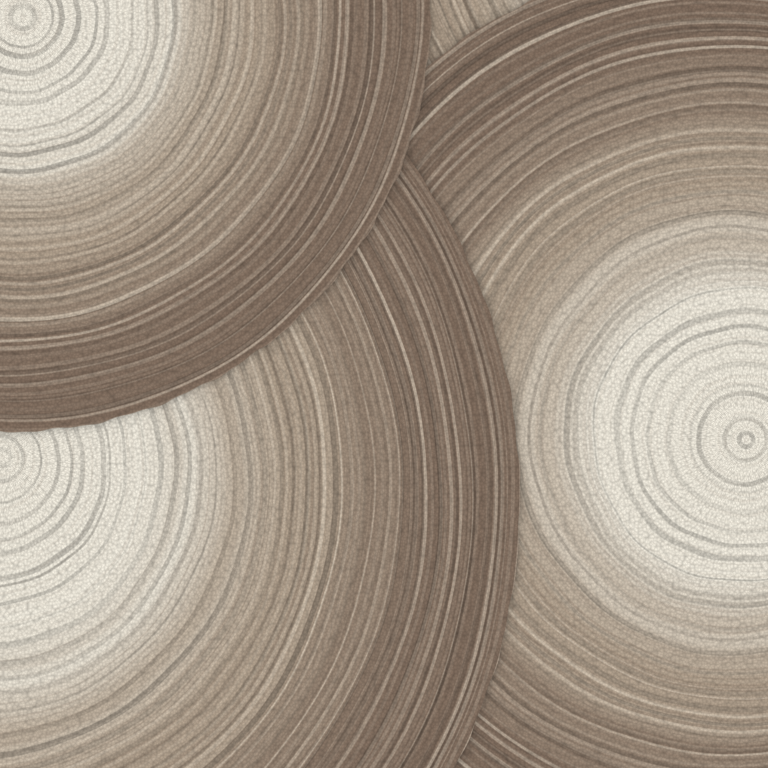
A WebGL 1 fragment shader for this texture:

```glsl
precision highp float;
// Overlapping discs of wood-like growth rings, pale at the heart and brown at the rim.
uniform vec2 u_resolution;

const vec3 PALE = vec3(0.88, 0.86, 0.81);
const vec3 TAN = vec3(0.65, 0.59, 0.52);
const vec3 BROWN = vec3(0.475, 0.405, 0.35);
const vec3 CREAM = vec3(0.80, 0.75, 0.68);
const vec3 UMBER = vec3(0.40, 0.33, 0.28);

float hash(vec2 p) {
  return fract(sin(dot(p, vec2(127.1, 311.7))) * 43758.5);
}

// Distance to the nearest jittered cell point.
float cellular(vec2 p) {
  vec2 cell = floor(p);
  float nearest = 2.0;
  for (int y = -1; y <= 1; y++) {
    for (int x = -1; x <= 1; x++) {
      vec2 id = cell + vec2(float(x), float(y));
      vec2 point = id + vec2(hash(id), hash(id + 37.3));
      nearest = min(nearest, length(p - point));
    }
  }
  return nearest;
}

// Irregular ring lines: one jittered line per radial cell, fading along the arc.
float ringLines(float radius, float angle, float count, float width, float seed, float pixel) {
  float r = radius * count;
  float cell = floor(r);
  float soft = max(pixel * count, 0.06);
  float ink = 0.0;
  for (int i = -1; i <= 1; i++) {
    float id = cell + float(i);
    float center = id + 0.5 + 0.7 * (hash(vec2(id, seed)) - 0.5);
    float halfWidth = width * (0.4 + hash(vec2(id, seed + 5.0)));
    float strength = 0.35 + 0.65 * hash(vec2(id, seed + 9.0));
    strength *= 0.8 + 0.2 * sin(angle * 3.0 + id * 7.0);
    float line = 1.0 - smoothstep(halfWidth - soft, halfWidth + soft, abs(r - center));
    ink = max(ink, line * strength);
  }
  return ink;
}

// Radius about a center that drifts from the heart to the rim center.
float driftRadius(vec2 p, vec2 heart, vec2 rimCenter, float rim) {
  float r = length(p - heart);
  for (int i = 0; i < 3; i++) {
    r = length(p - mix(heart, rimCenter, min(r / rim, 1.2)));
  }
  return r;
}

vec3 woodColor(float radius, float angle, float rim, float seed, float pixel) {
  float t = radius / rim;
  float wobble = 0.0016 * sin(angle * 5.0 + radius * 23.0 + seed)
               + 0.0009 * sin(angle * 13.0 - radius * 41.0 + seed * 2.0);
  float r = radius + wobble * smoothstep(0.0, 0.3, t);

  // Base tone with slow radial bands
  float band = t + 0.025 * sin(r * 67.0 + seed) + 0.015 * sin(r * 151.0 + seed * 3.0);
  vec3 color = mix(PALE, TAN, smoothstep(0.26, 0.57, band));
  color = mix(color, BROWN, smoothstep(0.54, 0.88, band));

  // Grooves and pale ridges
  float groove = ringLines(r, angle, 46.0, 0.13, seed, pixel);
  float fineGroove = ringLines(r, angle, 105.0, 0.20, seed + 20.0, pixel);
  float ridge = ringLines(r, angle, 44.0, 0.10, seed + 40.0, pixel);
  float fineRidge = ringLines(r, angle, 90.0, 0.18, seed + 60.0, pixel);
  float outer = smoothstep(0.2, 0.65, t);
  color = mix(color, color * 0.74, groove * 0.85);
  color = mix(color, UMBER, fineGroove * mix(0.10, 0.27, outer));
  color = mix(color, CREAM, fineRidge * 0.28 * outer);
  color = mix(color, CREAM, ridge * 0.75 * outer);

  // Short fibres following the rings
  float fibre = cellular(vec2(r * 190.0, angle * 32.0 + seed));
  return color * (1.0 + 0.13 * (0.45 - fibre));
}

// Lays one disc over the color below, with a narrow contact shadow.
vec3 layDisc(vec3 below, vec2 p, vec2 heart, vec2 rimCenter, float rim,
             float facing, float seed, float pixel) {
  vec2 q = p - heart;
  float angle = atan(q.y, q.x * facing + 0.00001);
  float radius = driftRadius(p, heart, rimCenter, rim);
  float edge = radius - rim + 0.0012 * sin(angle * 37.0) + 0.0007 * sin(angle * 83.0);
  float shadow = 0.22 * exp(-max(edge, 0.0) * 190.0);
  float cover = 1.0 - smoothstep(-pixel, pixel, edge);
  return mix(below * (1.0 - shadow), woodColor(radius, angle, rim, seed, pixel), cover);
}

void main() {
  vec2 p = gl_FragCoord.xy / u_resolution;
  float pixel = 1.0 / min(u_resolution.x, u_resolution.y);

  // Discs from back to front
  vec2 backHeart = vec2(1.02, 1.18);
  vec2 q = p - backHeart;
  vec3 color = woodColor(length(q), atan(q.y, -q.x), 0.80, 3.0, pixel);
  color = layDisc(color, p, vec2(0.972, 0.427), vec2(0.944, 0.447), 0.607, -1.0, 11.0, pixel);
  color = layDisc(color, p, vec2(0.004, 0.405), vec2(-0.078, 0.349), 0.755, 1.0, 17.0, pixel);
  color = layDisc(color, p, vec2(0.030, 0.978), vec2(0.014, 0.985), 0.547, 1.0, 29.0, pixel);

  // Overall grain
  color *= 1.0 + 0.16 * (0.45 - cellular(p * 250.0));
  gl_FragColor = vec4(clamp(color, 0.0, 1.0), 1.0);
}
```
